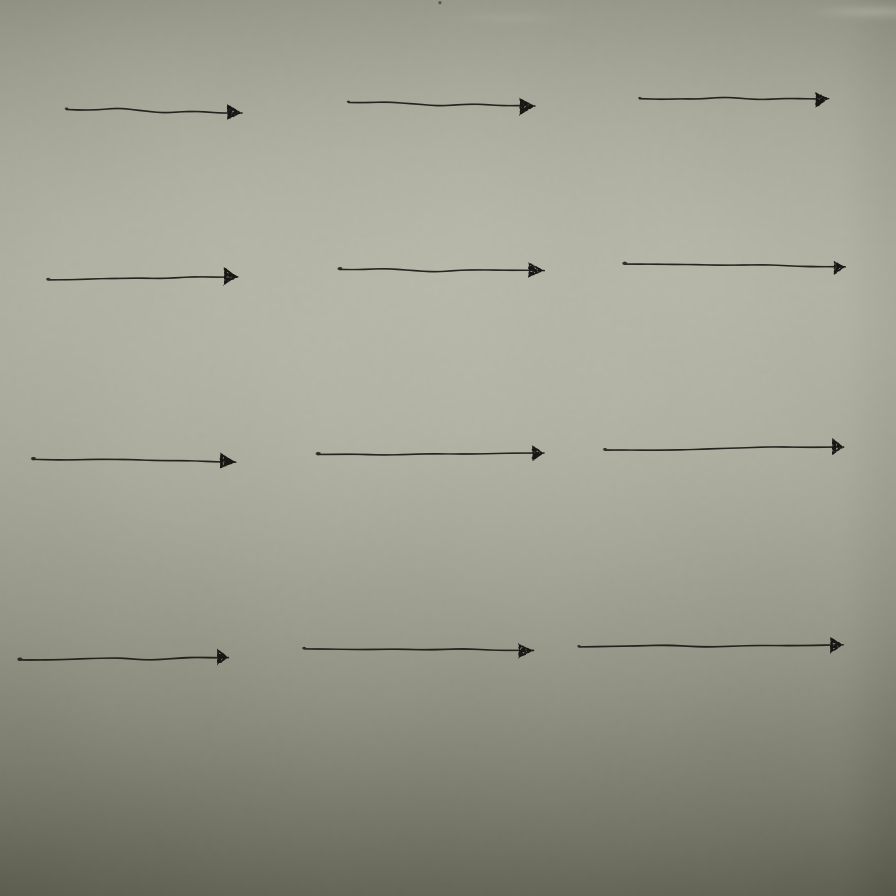
Give the GLSL for this pattern, as a three.js fragment shader.

```glsl
// Hand-drawn ink arrows, three across and four down, on dim grey-green paper.
// A loop sets each arrow on a slightly fanned grid with hashed jitter; the shafts
// bend with gradient noise, and the paper shades smoothly toward its edges.
#define COLUMNS 3
#define ROWS 4
#define INK vec3(0.09, 0.09, 0.08)
#define PAPER_LIGHT 0.718
#define SHAFT_HALF_WIDTH 0.0009
#define SHAFT_WOBBLE 0.010
#define HEAD_LENGTH 0.0150
#define HEAD_HALF_HEIGHT 0.0085
#define JITTER 0.010
#define GRAIN 0.010

varying vec2 vUv;

// Two signed random values in -1..1.
vec2 hash2(vec2 p) {
  vec2 k = vec2(dot(p, vec2(127.1, 311.7)), dot(p, vec2(269.5, 183.3)));
  return 2.0 * fract(sin(k) * 43758.55) - 1.0;
}

float gradientNoise(vec2 p) {
  vec2 i = floor(p), f = fract(p);
  vec2 u = f * f * f * (f * (f * 6.0 - 15.0) + 10.0);
  vec2 e = vec2(1.0, 0.0);
  float low = mix(dot(hash2(i), f), dot(hash2(i + e), f - e), u.x);
  float high = mix(dot(hash2(i + e.yx), f - e.yx), dot(hash2(i + 1.0), f - 1.0), u.x);
  return mix(low, high, u.y);
}

float coverage(float d, float pixel) {
  return clamp(0.5 - d / pixel, 0.0, 1.0);
}

// Paper tone: brightest above the middle, darkest along the bottom.
vec3 paper(vec2 p) {
  float below = max(0.68 - p.y, 0.0), above = max(p.y - 0.68, 0.0);
  float side = p.x - 0.53;
  float light = PAPER_LIGHT - 0.66 * pow(below, 1.9) - 1.15 * above * above;
  light -= 0.12 * side * side + 0.03 * smoothstep(0.93, 1.0, p.x);
  light += GRAIN * (gradientNoise(p * 7.0) + 0.6 * gradientNoise(p * 110.0));
  // Faint pale smears near the top edge
  vec2 corner = (p - vec2(0.98, 0.987)) / vec2(0.05, 0.007);
  vec2 streak = (p - vec2(0.57, 0.980)) / vec2(0.05, 0.006);
  light += 0.07 * exp(-dot(corner, corner)) + 0.02 * exp(-dot(streak, streak));
  return vec3(light - 0.004, light, light - 0.058);
}

// Ink coverage of a filled, roughly scribbled triangle with its tip at q = 0.
float arrowHead(vec2 q, vec2 seed, float pixel) {
  vec2 size = vec2(HEAD_LENGTH, HEAD_HALF_HEIGHT) * (1.0 + 0.17 * hash2(seed + 31.0));
  q.y += 0.12 * hash2(seed + 47.0).x * q.x;
  float slant = (abs(q.y) * size.x + q.x * size.y) / length(size);
  float d = max(slant, -q.x - size.x);
  float scribble = gradientNoise(q * 330.0 + seed * 19.0);
  d += 0.0012 * scribble;
  float gap = smoothstep(0.08, 0.35, scribble) * smoothstep(0.0008, 0.0022, -d);
  return coverage(d, pixel) * (1.0 - 0.75 * gap);
}

float arrow(vec2 p, float column, float row, float pixel) {
  vec2 seed = vec2(column, row) + 5.0;
  vec2 endShift = hash2(seed), slopeShift = hash2(seed + 17.0);

  // Ends on the fanned grid; rows spread apart toward the bottom
  float tailX = 0.068 + 0.325 * column - row * (0.016 + 0.004 * column);
  float tipX = 0.273 + 0.329 * column - row * (0.009 - 0.007 * column);
  tailX += 0.8 * JITTER * endShift.x;
  tipX += JITTER * endShift.y;
  float y = 0.875 - 0.177 * row - 0.0088 * row * row;
  y += 0.0115 * column - 0.0022 * column * column + 0.0015 * slopeShift.y;
  float rise = 0.0015 + 0.0055 * slopeShift.x;

  // Shaft with a wavering height and uneven pen pressure
  float t = clamp((p.x - tailX) / (tipX - tailX), 0.0, 1.0);
  float wave = gradientNoise(vec2(t * 3.5, 0.37) + seed * 7.3);
  float shaftY = y + rise * (t - 0.5) + SHAFT_WOBBLE * wave * 2.0 * t * (1.0 - t);
  vec2 offset = vec2(p.x - mix(tailX, tipX, t), p.y - shaftY);
  float pressure = 1.0 + 0.35 * gradientNoise(vec2(t * 14.0, 0.6) + seed * 3.1);
  float ink = 0.92 * coverage(length(offset) - SHAFT_HALF_WIDTH * pressure, pixel);

  // Small blot with a short hook where the pen landed
  vec2 blot = p - vec2(tailX, y - 0.5 * rise + 0.0008);
  float blotSize = 0.0015 + 0.0005 * endShift.y;
  ink = max(ink, 0.85 * coverage(length(blot * vec2(0.7, 1.0)) - blotSize, pixel));

  vec2 tip = vec2(tipX, y + 0.5 * rise);
  return max(ink, arrowHead(p - tip, seed, pixel));
}

void main() {
  float pixel = max(fwidth(vUv.x), 0.0001);
  float ink = 0.0;
  for (int row = 0; row < ROWS; row++) {
    for (int column = 0; column < COLUMNS; column++) {
      ink = max(ink, arrow(vUv, float(column), float(row), pixel));
    }
  }
  // Lone speck at the top edge
  ink = max(ink, 0.5 * coverage(length(vUv - vec2(0.491, 0.997)) - 0.0018, pixel));
  gl_FragColor = vec4(mix(paper(vUv), INK, ink), 1.0);
}
```
